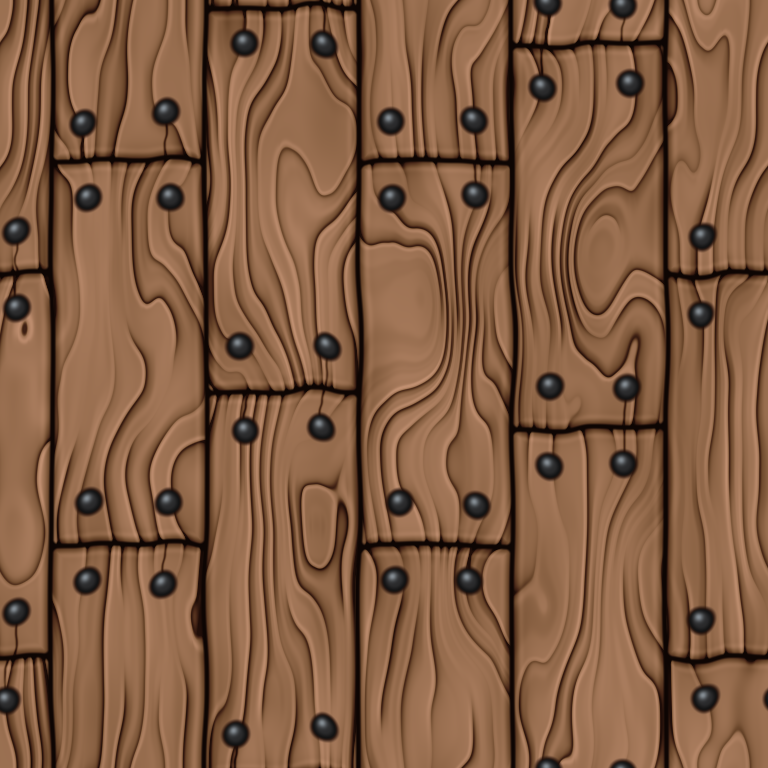
Give the GLSL for this texture, as a Shadertoy shader.

```glsl
// Staggered upright wooden planks with carved flowing grain and four iron nails each.

// Layout, in canvas units
const float COLUMNS = 5.0;
const float ROWS = 2.0;
const float FIRST_SEAM = 0.068;
const float JOINTS[5] = float[5](0.292, 0.492, 0.290, 0.442, 0.143);
const float CORNER_RADIUS = 0.009;
const float GAP_HALF_WIDTH = 0.0028;
const float NAIL_RADIUS = 0.0152;
const vec2 NAIL_LOW = vec2(0.047, 0.053);
const vec2 NAIL_HIGH = vec2(0.150, 0.450);
const float NAIL_JITTER = 0.014;

// Grain
const float GRAIN_LINES = 7.0;
const float BEND = 0.62;
const float KNOT = 0.6;
const float GROOVE_WIDTH = 0.0020;
const float SHADE_WIDTH = 0.0065;

// Colours, from darkest wood to lightest, then iron
const vec3 GAP = vec3(0.05, 0.02, 0.012);
const vec3 DEEP = vec3(0.12, 0.05, 0.03);
const vec3 DARK = vec3(0.28, 0.15, 0.09);
const vec3 SHADE = vec3(0.42, 0.28, 0.17);
const vec3 BASE = vec3(0.56, 0.40, 0.28);
const vec3 LIGHT = vec3(0.68, 0.50, 0.38);
const vec3 IRON = vec3(0.16, 0.16, 0.165);
const vec3 IRON_SHINE = vec3(0.36, 0.39, 0.41);

float hash(vec2 p) {
    vec3 q = fract(p.xyx * 0.1031);
    q += dot(q, q.yzx + 33.33);
    return fract((q.x + q.y) * q.z);
}

float noise(vec2 p) {
    vec2 i = floor(p), f = fract(p);
    f = f * f * f * (f * (f * 6.0 - 15.0) + 10.0);
    return mix(mix(hash(i), hash(i + vec2(1, 0)), f.x),
               mix(hash(i + vec2(0, 1)), hash(i + vec2(1, 1)), f.x), f.y);
}

// Bell curve of the given width
float bell(float x, float width) {
    return exp(-x * x / (width * width));
}

// Field whose whole-number contours are the grooves
float grainField(vec2 p, float seed) {
    float bend = noise(p * vec2(9.0, 5.5) + seed) - 0.5;
    float ripple = noise(p * vec2(28.0, 10.0) + seed * 1.7) - 0.5;
    vec2 knotAt = vec2(0.06 + 0.08 * hash(vec2(seed, 1.0)), 0.13 + 0.24 * hash(vec2(seed, 2.0)));
    vec2 k = (p - knotAt) / vec2(0.042, 0.12);
    float knot = (hash(vec2(seed, 3.0)) - 0.5) * 2.0 * KNOT * exp(-dot(k, k));
    return GRAIN_LINES * (p.x * COLUMNS + BEND * bend + 0.14 * ripple + knot);
}

vec3 woodColour(float tone) {
    float t = clamp(tone, 0.0, 1.15) * 4.0;
    vec3 c = mix(DEEP, DARK, clamp(t, 0.0, 1.0));
    c = mix(c, SHADE, clamp(t - 1.0, 0.0, 1.0));
    c = mix(c, BASE, clamp(t - 2.0, 0.0, 1.0));
    return mix(c, LIGHT, clamp(t - 3.0, 0.0, 1.6));
}

void mainImage(out vec4 fragColor, in vec2 fragCoord) {
    vec2 uv = fragCoord / iResolution.xy;
    float aa = 1.5 / iResolution.y;

    // Plank cell, with slightly wandering seams
    float x = uv.x - FIRST_SEAM + 0.007 * (noise(uv * vec2(5.0, 9.0)) - 0.5);
    float column = floor(x * COLUMNS);
    float wrapped = mod(column, COLUMNS);
    float y = uv.y - JOINTS[int(wrapped)] + 0.010 * (noise(vec2(uv.x * 22.0, wrapped)) - 0.5);
    float row = floor(y * ROWS);
    vec2 size = 1.0 / vec2(COLUMNS, ROWS);
    vec2 p = vec2(x, y) - vec2(column, row) * size;
    float seed = 5.0 + 90.0 * hash(vec2(wrapped, mod(row, ROWS)) + 11.0);

    // Nearest groove, as a distance from its contour
    float field = grainField(p, seed);
    float e = 0.0015;
    vec2 slope = vec2(grainField(p + vec2(e, 0), seed), grainField(p + vec2(0, e), seed)) - field;
    float id = floor(field + 0.5);
    float offset = field - id;
    float side = hash(vec2(id + 40.0, seed)) > 0.4 ? 1.0 : -1.0;
    float d = side * offset / max(length(slope) / e, 17.0);

    // Grooves fade in and out along their length and bite into the ends
    float endness = exp(-min(p.y, size.y - p.y) / 0.022);
    float strength = smoothstep(0.12, 0.68, noise(vec2(id * 7.3 + seed, p.y * 7.0 + seed)));
    strength = max(strength, 0.8 * endness) * (1.0 - smoothstep(0.28, 0.5, abs(offset)));
    float hollow = strength * (d > 0.0 ? exp(-d / SHADE_WIDTH) : smoothstep(-GROOVE_WIDTH, 0.0, d));
    float core = strength * bell(d, GROOVE_WIDTH);
    float lip = strength * bell(d + 2.2 * GROOVE_WIDTH, 1.2 * GROOVE_WIDTH);

    // Brush streaks and broad tone
    float streak = noise(vec2(field * 3.5, p.y * 9.0 + seed)) - 0.5;
    float broad = noise(p * vec2(22.0, 7.0) + seed * 2.3) - 0.5;
    float tone = 0.84 + 0.13 * streak + 0.20 * broad - 0.52 * hollow - 0.20 * core + 0.20 * lip;

    // Rounded plank edge
    vec2 q = abs(p - 0.5 * size) - 0.5 * size + CORNER_RADIUS;
    float edge = CORNER_RADIUS - length(max(q, 0.0)) - min(max(q.x, q.y), 0.0);
    edge -= 0.005 * core * endness;
    tone += 0.13 * bell(edge - 0.012, 0.004) - 0.75 * exp(-max(edge, 0.0) / 0.0065);

    // Nails, some with a split running to the plank end
    vec2 nail = vec2(1.0);
    for (int i = 0; i < 4; i++) {
        vec2 corner = vec2(i % 2, i / 2), key = vec2(seed, float(i) + 20.0);
        vec2 jitter = vec2(hash(key), hash(key + 7.0)) - 0.5;
        vec2 n = p - mix(NAIL_LOW, NAIL_HIGH, corner) - NAIL_JITTER * jitter;
        float split = step(0.45, hash(key + 13.0)) * step(0.0, n.y * (corner.y - 0.5));
        tone -= 0.6 * split * bell(n.x + 0.005 * (noise(vec2(p.y * 60.0, seed)) - 0.5), 0.0017);
        if (length(n) < length(nail)) nail = n;
    }
    nail /= NAIL_RADIUS;
    float r = length(nail);

    // Compose wood, gaps and iron
    vec3 colour = woodColour(tone);
    colour = mix(GAP, colour, smoothstep(-aa, aa, edge - GAP_HALF_WIDTH));
    colour = mix(colour, DEEP, 0.85 * (1.0 - smoothstep(1.0, 1.4, r)));
    vec2 shineAt = nail - vec2(-0.2, 0.32);
    vec3 iron = IRON * mix(1.0, 0.4, smoothstep(0.45, 1.0, r));
    iron += IRON_SHINE * exp(-7.0 * dot(shineAt, shineAt));
    float nailEdge = aa / NAIL_RADIUS;
    colour = mix(iron, colour, smoothstep(1.0 - nailEdge, 1.0 + nailEdge, r));
    fragColor = vec4(colour, 1.0);
}
```
